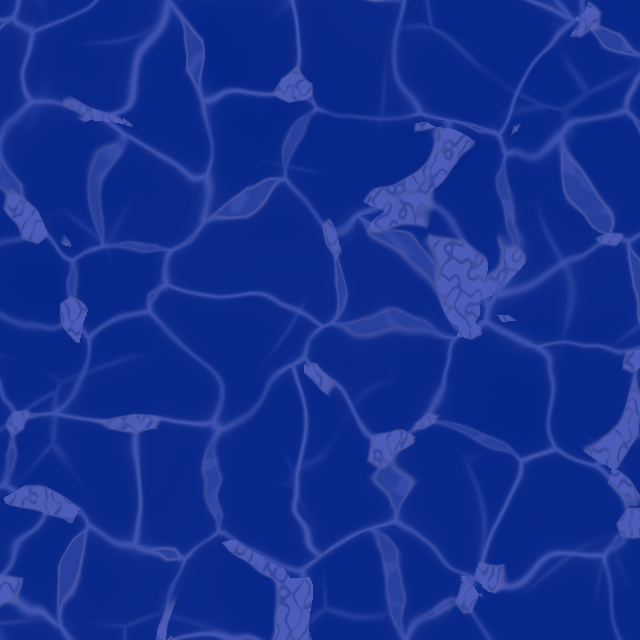
Give the GLSL for this texture, as a Shadertoy shader.

```glsl
// Deep blue water crossed by a web of pale caustic filaments, lenses and bright knots.

const vec3 WATER   = vec3(0.015, 0.140, 0.530);
const vec3 HAZE    = vec3(0.130, 0.230, 0.600);
const vec3 VEIL    = vec3(0.170, 0.265, 0.630);
const vec3 RIM     = vec3(0.300, 0.345, 0.650);
const vec3 STRAND  = vec3(0.270, 0.345, 0.700);
const vec3 GLINT   = vec3(0.310, 0.370, 0.740);
const float CELLS_PER_SIDE = 6.2;

// Distances to the three nearest cell points, and the points with their grid ids.
struct Web {
    vec3 dist;
    vec2 pointA, pointB;
    vec2 idA, idB, idC;
};

vec2 hash22(vec2 p) {
    vec3 q = fract(vec3(p.xyx) * vec3(0.1031, 0.1030, 0.0973));
    q += dot(q, q.yzx + 33.33);
    return fract((q.xx + q.yz) * q.zy);
}

float gradientDot(vec2 cell, vec2 corner, vec2 f) {
    float angle = 6.2832 * hash22(cell + corner + 71.0).x;
    return dot(vec2(cos(angle), sin(angle)), f - corner);
}

float gradientNoise(vec2 p) {
    vec2 i = floor(p), f = p - i;
    vec2 u = f * f * f * (f * (f * 6.0 - 15.0) + 10.0);
    float low  = mix(gradientDot(i, vec2(0, 0), f), gradientDot(i, vec2(1, 0), f), u.x);
    float high = mix(gradientDot(i, vec2(0, 1), f), gradientDot(i, vec2(1, 1), f), u.x);
    return mix(low, high, u.y);
}

vec2 warp(vec2 p, float frequency, float amount) {
    vec2 q = p * frequency;
    return p + amount * vec2(gradientNoise(q + 13.7), gradientNoise(q + 47.3));
}

Web findWeb(vec2 p, float jitter) {
    Web web;
    web.dist = vec3(9.0);
    vec2 base = floor(p);
    for (int y = -2; y <= 2; y++)
    for (int x = -2; x <= 2; x++) {
        vec2 id = base + vec2(x, y);
        vec2 point = id + 0.5 + jitter * (hash22(id + 19.0) - 0.5);
        float d = length(point - p);
        if (d < web.dist.x) {
            web.dist = vec3(d, web.dist.xy);
            web.idC = web.idB; web.idB = web.idA; web.idA = id;
            web.pointB = web.pointA; web.pointA = point;
        } else if (d < web.dist.y) {
            web.dist = vec3(web.dist.x, d, web.dist.y);
            web.idC = web.idB; web.idB = id;
            web.pointB = point;
        } else if (d < web.dist.z) {
            web.dist.z = d;
            web.idC = id;
        }
    }
    return web;
}

float borderDistance(Web web) {
    float squares = web.dist.y * web.dist.y - web.dist.x * web.dist.x;
    return squares / (2.0 * length(web.pointB - web.pointA));
}

float softLine(float d, float width) {
    return exp(-d * d / (width * width));
}

// Faint strands lying below the main web, fading in and out.
vec3 addDeepStrands(vec3 color, vec2 p) {
    Web web = findWeb(warp(p * 0.72 + 31.0, 0.8, 0.6), 0.95);
    float d = borderDistance(web);
    float presence = smoothstep(-0.1, 0.4, gradientNoise(p * 0.9 + 5.0));
    float light = 0.55 * softLine(d, 0.022) + 0.25 * exp(-d * 16.0);
    return mix(color, VEIL, light * presence);
}

// Filaments that open into rimmed lenses between the junctions.
vec3 addFilaments(vec3 color, Web web, vec2 p, float pixel) {
    vec2 seed = hash22(web.idA + web.idB + 101.0);
    float along = web.dist.z - web.dist.y;
    float opening = step(seed.x, 0.40) * mix(0.07, 0.17, seed.y);
    float halfWidth = opening * smoothstep(0.06, 0.48, along);
    float edge = borderDistance(web) - halfWidth;
    float inside = smoothstep(pixel, -pixel, edge) * smoothstep(0.0, 0.04, halfWidth);

    float patchy = 0.5 + 0.7 * gradientNoise(p * 1.3 + 23.0);
    color = mix(color, HAZE, clamp(0.75 * patchy, 0.0, 1.0) * exp(-max(edge, 0.0) * 14.0));
    float facets = smoothstep(0.05, 0.35, gradientNoise(p * 5.0 + 8.0));
    color = mix(color, mix(VEIL, GLINT, 0.5 * facets), 0.85 * inside);

    float strength = mix(0.8, mix(0.4, 0.95, seed.y), smoothstep(0.0, 0.2, along));
    float line = softLine(edge, max(mix(0.030, 0.017, inside), pixel));
    vec3 lineColor = mix(STRAND, RIM, smoothstep(0.0, 0.06, halfWidth));
    return mix(color, lineColor, line * strength);
}

// Bright angular knots, streaked inside, on some of the junctions.
vec3 addKnots(vec3 color, Web web, vec2 p, float pixel) {
    vec2 seed = hash22(web.idA + web.idB + web.idC + 211.0);
    float spread = web.dist.z - web.dist.x;
    float radius = mix(0.13, 0.30, seed.y) + 0.08 * gradientNoise(p * 4.0);
    float edge = 0.6 * (spread - radius);
    float present = step(seed.x, 0.30);
    float inside = present * smoothstep(pixel, -pixel, edge);
    float streaks = smoothstep(0.03, 0.16, abs(gradientNoise(p * vec2(9.0, 6.0) + 3.0)));
    color = mix(color, mix(RIM, GLINT, streaks), inside * mix(0.65, 0.95, streaks));
    color = mix(color, RIM, 0.75 * present * softLine(edge, max(0.014, pixel)));
    return mix(color, STRAND, 0.45 * exp(-spread * 12.0));
}

void mainImage(out vec4 fragColor, in vec2 fragCoord) {
    vec2 p = fragCoord / iResolution.y * CELLS_PER_SIDE + 4.0;
    float pixel = CELLS_PER_SIDE / iResolution.y;
    vec2 bent = warp(warp(p, 0.9, 0.45), 2.6, 0.09);
    Web web = findWeb(bent, 0.95);

    vec3 color = mix(WATER, HAZE, 0.12 + 0.14 * gradientNoise(p * 0.6));
    color = addDeepStrands(color, p);
    color = addFilaments(color, web, p, pixel);
    color = addKnots(color, web, p, pixel);
    fragColor = vec4(color, 1.0);
}
```
